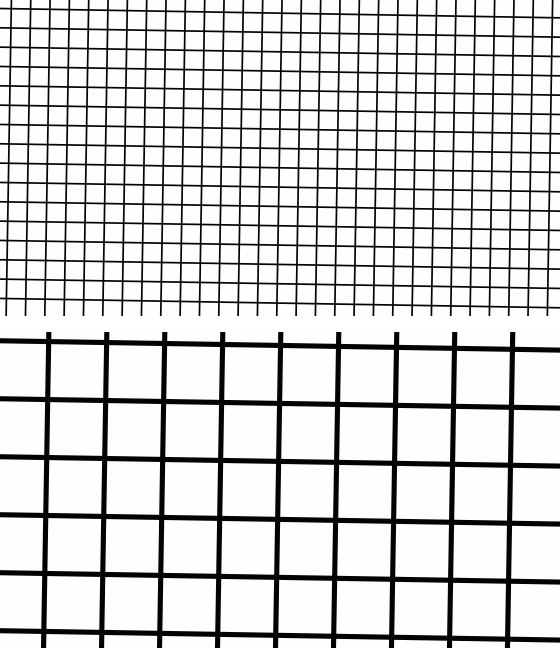
Top, the full canvas; bottom, a detail of the centre.
This pattern is drawn by a Shadertoy shader. Its source:

```glsl
// Draws a square grid of thin black lines on white paper, tilted clockwise by
// about one degree. Lines come from the distance to the nearest repeat on each
// rotated axis, with their edges smoothed over one pixel.

// Distance from each coordinate to its nearest grid line.
vec2 gridDistance(vec2 p, float spacing) {
    return abs(fract(p / spacing + 0.5) - 0.5) * spacing;
}

void mainImage(out vec4 fragColor, in vec2 fragCoord) {
    // Canvas height is one unit.
    vec2 p = fragCoord / iResolution.y;
    float pixel = 1.0 / iResolution.y;

    // Tilt the axes, then shift the lines into place.
    float tilt = 0.0167;
    float c = cos(tilt), s = sin(tilt);
    vec2 gridPos = vec2(c * p.x - s * p.y, s * p.x + c * p.y) - vec2(0.0194, 0.0556);

    // Coverage of the upright and level lines, joined where they cross.
    vec2 lineDist = gridDistance(gridPos, 0.06116) - 0.0027;
    vec2 coverage = clamp(0.5 - lineDist / pixel, 0.0, 1.0);
    float ink = 1.0 - (1.0 - coverage.x) * (1.0 - coverage.y);

    vec3 paper = vec3(0.995);
    vec3 black = vec3(0.01);
    fragColor = vec4(mix(paper, black, ink), 1.0);
}
```
